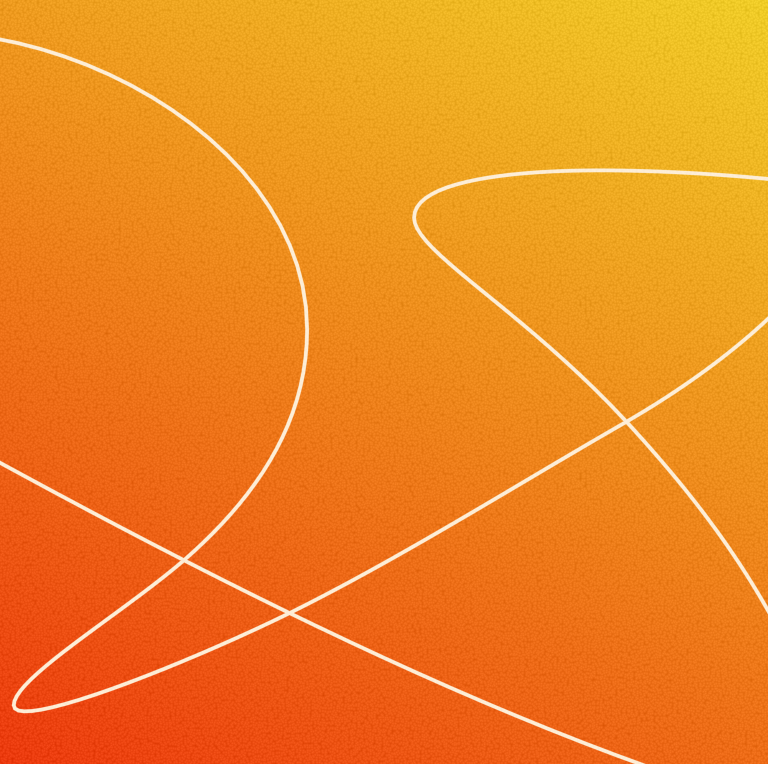
A Shadertoy shader for this background:

```glsl
#define CORNER_RED vec3(0.92, 0.22, 0.05)
#define CORNER_YELLOW vec3(0.935, 0.80, 0.15)
#define LINE_CREAM vec3(0.99, 0.93, 0.84)
#define GRADIENT_AXIS vec2(0.34, 0.66)
#define LINE_HALF_WIDTH 0.0025
#define GRAIN_CELLS 300.0
#define GRAIN_STRENGTH 0.09
#define CURVE_STEPS 20

// Control points: each cubic shares its end with the next one
const vec2 HOOK[19] = vec2[19](
    vec2(-0.008, 0.950), vec2(0.198, 0.914), vec2(0.402, 0.762),
    vec2(0.402, 0.569), vec2(0.402, 0.439), vec2(0.326, 0.341),
    vec2(0.240, 0.266), vec2(0.157, 0.195), vec2(0.018, 0.112),
    vec2(0.018, 0.077), vec2(0.018, 0.042), vec2(0.235, 0.127),
    vec2(0.380, 0.198), vec2(0.525, 0.270), vec2(0.672, 0.363),
    vec2(0.820, 0.448), vec2(0.894, 0.491), vec2(0.960, 0.539),
    vec2(1.013, 0.590));

const vec2 BEND[13] = vec2[13](
    vec2(1.013, 0.765), vec2(0.933, 0.773), vec2(0.855, 0.777),
    vec2(0.783, 0.777), vec2(0.679, 0.777), vec2(0.542, 0.765),
    vec2(0.542, 0.715), vec2(0.542, 0.671), vec2(0.684, 0.595),
    vec2(0.820, 0.448), vec2(0.901, 0.360), vec2(0.960, 0.282),
    vec2(1.008, 0.196));

vec2 hash22(vec2 cell) {
    vec3 q = fract(cell.xyx * vec3(0.1031, 0.1030, 0.0973));
    q += dot(q, q.yzx + 33.33);
    return fract((q.xx + q.yz) * q.zy);
}

// Distance to the nearest scattered cell point
float cellular(vec2 p) {
    vec2 cell = floor(p);
    float nearest = 4.0;
    for (int y = -1; y <= 1; y++)
        for (int x = -1; x <= 1; x++) {
            vec2 c = cell + vec2(x, y);
            vec2 d = c + hash22(c) - p;
            nearest = min(nearest, dot(d, d));
        }
    return sqrt(nearest);
}

float segmentDistance(vec2 p, vec2 a, vec2 b) {
    vec2 ap = p - a, ab = b - a;
    return length(ap - ab * clamp(dot(ap, ab) / dot(ab, ab), 0.0, 1.0));
}

vec2 bezier(vec2 a, vec2 b, vec2 c, vec2 d, float t) {
    float s = 1.0 - t;
    return s * s * s * a + 3.0 * s * t * (s * b + t * c) + t * t * t * d;
}

float curveDistance(vec2 p, vec2 a, vec2 b, vec2 c, vec2 d) {
    // Skip pixels well outside the hull
    vec2 low = min(min(a, b), min(c, d)), high = max(max(a, b), max(c, d));
    float nearest = length(max(max(low - p, p - high), 0.0));
    if (nearest > 0.03) return nearest;

    nearest = 1.0;
    vec2 previous = a;
    for (int i = 1; i <= CURVE_STEPS; i++) {
        vec2 next = bezier(a, b, c, d, float(i) / float(CURVE_STEPS));
        nearest = min(nearest, segmentDistance(p, previous, next));
        previous = next;
    }
    return nearest;
}

float lineDistance(vec2 p) {
    // Long falling stroke
    float d = curveDistance(p, vec2(-0.005, 0.397), vec2(0.261, 0.252),
                            vec2(0.561, 0.099), vec2(0.849, -0.004));
    for (int i = 0; i < 18; i += 3)
        d = min(d, curveDistance(p, HOOK[i], HOOK[i + 1], HOOK[i + 2], HOOK[i + 3]));
    for (int i = 0; i < 12; i += 3)
        d = min(d, curveDistance(p, BEND[i], BEND[i + 1], BEND[i + 2], BEND[i + 3]));
    return d;
}

void mainImage(out vec4 fragColor, in vec2 fragCoord) {
    vec2 uv = fragCoord / iResolution.xy;
    vec2 p = fragCoord / iResolution.y;
    float pixel = 1.0 / iResolution.y;

    // Diagonal gradient
    vec3 color = mix(CORNER_RED, CORNER_YELLOW, dot(uv, GRADIENT_AXIS));

    // Cream strokes
    float edge = lineDistance(p) - LINE_HALF_WIDTH;
    float coverage = 1.0 - smoothstep(-0.75 * pixel, 0.75 * pixel, edge);
    color = mix(color, LINE_CREAM, coverage);

    // Fine grain, softer on the strokes
    float grain = 0.47 - cellular(p * GRAIN_CELLS);
    color += grain * GRAIN_STRENGTH * (1.0 - 0.7 * coverage);

    fragColor = vec4(clamp(color, 0.0, 1.0), 1.0);
}
```
